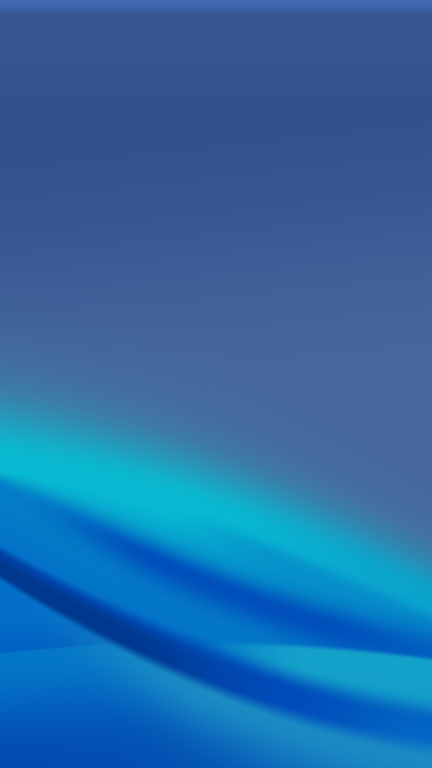
Reproduce this background procedurally as a Shadertoy shader.

```glsl
// Dusky blue gradient above a cyan glow and sweeping silky blue ribbons.

const vec3 TOP_STRIP   = vec3(0.25, 0.41, 0.70);
const vec3 SKY_DEEP    = vec3(0.195, 0.315, 0.555);
const vec3 SKY_PALE    = vec3(0.275, 0.405, 0.615);
const vec3 HAZE        = vec3(0.25, 0.52, 0.66);
const vec3 CYAN        = vec3(0.03, 0.73, 0.82);
const vec3 CYAN_RIGHT  = vec3(0.04, 0.64, 0.80);
const vec3 SILK        = vec3(0.015, 0.49, 0.78);
const vec3 SILK_LOW    = vec3(0.01, 0.43, 0.78);
const vec3 ROYAL       = vec3(0.00, 0.30, 0.73);
const vec3 NAVY        = vec3(0.00, 0.22, 0.56);
const vec3 WEDGE       = vec3(0.08, 0.63, 0.79);
const vec3 CORNER_BLUE = vec3(0.01, 0.29, 0.68);
const vec3 RIM_TEAL    = vec3(0.12, 0.57, 0.77);

// Curves c0 + c1 x + c2 x^2, as depth below the top edge
const vec3 CREST        = vec3(0.600, 0.09, 0.09);
const vec3 FOLD         = vec3(0.575, 0.20, 0.03);
const vec3 UPPER_RIBBON = vec3(0.620, 0.34, -0.11);
const vec3 LOWER_TOP    = vec3(0.714, 0.32, -0.107);
const vec3 LOWER_BOTTOM = vec3(0.752, 0.36, -0.138);
const vec3 HORIZON      = vec3(0.851, -0.0644, 0.07);

float curve(vec3 c, float x) { return c.x + x * (c.y + x * c.z); }

float bell(float d, float width) { return exp(-d * d / (width * width)); }

vec3 sky(float x, float depth) {
    float pale = smoothstep(0.14, 0.52, depth + 0.06 * (x - 0.5));
    vec3 col = mix(SKY_DEEP, SKY_PALE, pale);
    col += 0.025 * (1.0 - smoothstep(0.0, 0.17, depth));
    return mix(TOP_STRIP, col, smoothstep(0.006, 0.019, depth));
}

// Soft light rising above the crest
vec3 addGlow(vec3 col, float x, float depth) {
    float rise = max(curve(CREST, x) - depth, 0.0);
    col = mix(col, HAZE, 0.75 * bell(rise, mix(0.125, 0.085, x)));
    vec3 light = mix(CYAN, CYAN_RIGHT, smoothstep(0.4, 1.0, x));
    return mix(col, light, bell(rise, mix(0.068, 0.045, x)));
}

// Silk sheet between the crest and the lower ribbon
vec3 addSheet(vec3 col, float x, float depth) {
    float centre = curve(UPPER_RIBBON, x);
    float d = depth - centre;
    float crest = curve(CREST, x);
    float fall = smoothstep(crest + 0.01, centre + 0.012, depth);
    col = mix(col, SILK, fall);
    float foldGap = depth - curve(FOLD, x);
    float fold = smoothstep(-0.015, 0.012, foldGap) * (1.0 - smoothstep(0.012, 0.07, foldGap));
    col = mix(col, SILK, 0.5 * fold * smoothstep(0.35, 0.65, x));
    col = mix(col, SILK_LOW, smoothstep(0.02, 0.12, d));
    float strength = smoothstep(0.0, 0.38, x) * (1.0 - 0.3 * smoothstep(0.75, 1.0, x));
    float width = d < 0.0 ? mix(0.012, 0.030, x) : mix(0.028, 0.034, x);
    return mix(col, ROYAL, 0.95 * strength * bell(d, width));
}

// Pale wedge opening to the right under the horizon curve
vec3 addWedge(vec3 col, float x, float depth) {
    float below = depth - curve(HORIZON, x);
    float cover = smoothstep(-0.003, 0.006, below) * smoothstep(0.42, 0.72, x);
    vec3 tint = mix(WEDGE, SILK, 0.35 * smoothstep(0.03, 0.09, below));
    return mix(col, tint, cover);
}

// Ground below the lower ribbon
vec3 ground(float x, float depth) {
    float below = depth - curve(HORIZON, x);
    float gap = max(depth - curve(LOWER_BOTTOM, x), 0.0);
    vec3 col = mix(SILK_LOW, CORNER_BLUE, smoothstep(0.0, 0.16, below) * (1.0 - 0.5 * x));
    col = mix(col, ROYAL, 0.35 * bell(min(below, 0.0), 0.03) * step(below, 0.0));
    float sheen = smoothstep(-0.003, 0.004, below) * bell(max(below, 0.0), 0.05);
    col = mix(col, SILK, 0.6 * sheen);
    float rim = bell(gap, mix(0.035, 0.10, x)) * smoothstep(0.0, 0.5, x);
    return mix(col, RIM_TEAL, 0.9 * rim);
}

// Dark ribbon, deepest left of the middle
vec3 addLowerRibbon(vec3 col, float x, float depth) {
    float top = curve(LOWER_TOP, x);
    float bottom = curve(LOWER_BOTTOM, x);
    float across = (depth - top) / (bottom - top);
    float soft = mix(0.006, 0.022, x);
    vec3 body = mix(NAVY, ROYAL, smoothstep(0.25, 0.7, x));
    body = mix(body, SILK_LOW, 0.75 * smoothstep(0.65, 1.0, x));
    body = mix(body, ROYAL, 0.65 * (1.0 - smoothstep(0.0, 0.55, across)));
    col = mix(col, body, smoothstep(top - soft, top + soft, depth));
    float edge = mix(0.005, 0.017, x);
    return mix(col, ground(x, depth), smoothstep(bottom - edge, bottom + edge, depth));
}

void mainImage(out vec4 fragColor, in vec2 fragCoord) {
    vec2 uv = fragCoord / iResolution.xy;
    float x = uv.x;
    float depth = 1.0 - uv.y;

    vec3 col = sky(x, depth);
    col = addGlow(col, x, depth);
    col = addSheet(col, x, depth);
    col = addWedge(col, x, depth);
    col = addLowerRibbon(col, x, depth);

    fragColor = vec4(col, 1.0);
}
```
